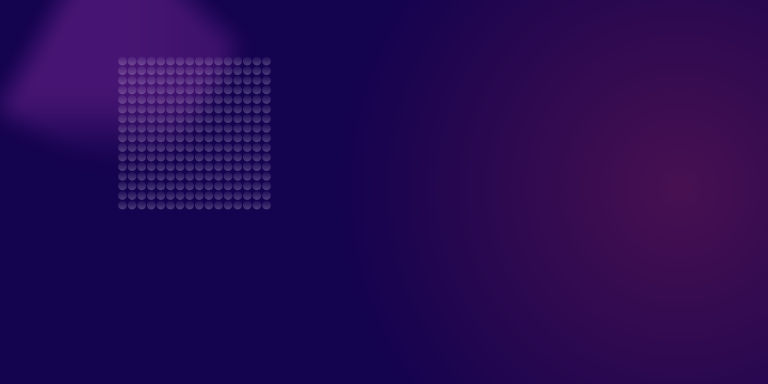
Write a Shadertoy shader that draws this background.

```glsl
// A deep indigo backdrop with a wide plum glow on the right, a soft violet
// polygon in the upper left and a square grid of shaded translucent dots.
// Positions are in canvas heights; the polygon is a product of blurred half-planes.

#define GLOW_CENTER vec2(1.77, 0.51)
#define GLOW_RADIUS 0.89
#define EDGE_BLUR 0.055
#define FADE_RANGE vec2(0.54, 0.79)
#define GRID_ORIGIN vec2(0.319, 0.466)
#define GRID_STEP 0.025
#define GRID_COUNT 16.0
#define DOT_RADIUS 0.0113
#define DOT_OPACITY vec2(0.27, 0.05)

const vec3 INDIGO = vec3(0.080, 0.010, 0.308);
const vec3 PLUM   = vec3(0.280, 0.064, 0.318);
const vec3 VIOLET = vec3(0.276, 0.082, 0.450);
const vec3 PALE   = vec3(0.88, 0.84, 0.94);

// Each edge holds its outward normal and its distance from the origin.
const vec3 EDGES[4] = vec3[4](
    vec3(-0.868,  0.496,  0.357),
    vec3(-0.490, -0.870, -0.609),
    vec3( 0.864, -0.504,  0.095),
    vec3( 0.669,  0.743,  1.074)
);

float softPolygon(vec2 p) {
    float coverage = 1.0;
    for (int i = 0; i < 4; i++) {
        float outside = dot(p, EDGES[i].xy) - EDGES[i].z;
        coverage *= 1.0 - smoothstep(-EDGE_BLUR, EDGE_BLUR, outside);
    }
    return coverage;
}

// Opacity of the dot grid, strongest at the lower side of each dot.
float dotGrid(vec2 p, float pixel) {
    vec2 cell = (p - GRID_ORIGIN) / GRID_STEP;
    vec2 id = clamp(floor(cell + 0.5), 0.0, GRID_COUNT - 1.0);
    vec2 local = (cell - id) * GRID_STEP;
    float edge = length(local) - DOT_RADIUS;
    float coverage = clamp(0.5 - edge / pixel, 0.0, 1.0);
    float height = clamp(0.5 + 0.5 * local.y / DOT_RADIUS, 0.0, 1.0);
    return coverage * mix(DOT_OPACITY.x, DOT_OPACITY.y, height);
}

void mainImage(out vec4 fragColor, in vec2 fragCoord) {
    float pixel = 1.0 / iResolution.y;
    vec2 p = fragCoord * pixel;

    // Plum glow
    float glow = max(0.0, 1.0 - distance(p, GLOW_CENTER) / GLOW_RADIUS);
    vec3 color = mix(INDIGO, PLUM, glow);

    // Violet polygon, fading downward and slightly to the right
    float fade = smoothstep(FADE_RANGE.x, FADE_RANGE.y, p.y);
    fade *= 1.0 - 0.25 * smoothstep(0.3, 0.65, p.x);
    color = mix(color, VIOLET, softPolygon(p) * fade);

    // Dots
    color = mix(color, PALE, dotGrid(p, pixel));

    fragColor = vec4(color, 1.0);
}
```
